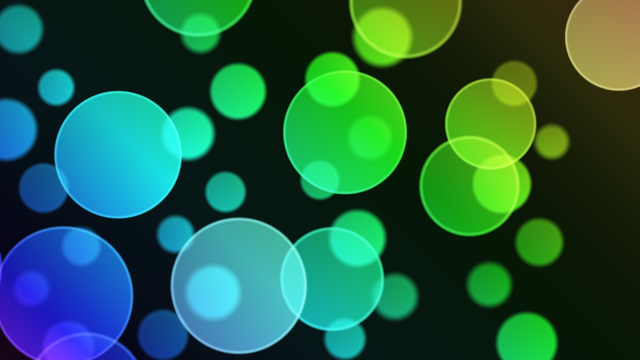
Reproduce this background procedurally as a WebGL 2 fragment shader.

```glsl
#version 300 es
precision highp float;

#define BIG_COUNT 12
#define SMALL_COUNT 27
#define BIG_RADIUS vec2(0.19, 0.135)
#define SMALL_RADIUS vec2(0.045, 0.085)
#define RIM_WIDTH 0.006
#define RIM_GLOW 0.6
#define SATURATION 0.91
#define HUE_START 0.728
#define HUE_SLOPE 0.236
#define BACK_VALUE 0.09
#define GOLDEN 0.618034

uniform vec2 u_resolution;
out vec4 fragColor;

const float PI = 3.14159265;

vec3 hueColor(float hue) {
    return clamp(abs(mod(hue * 6.0 + vec3(0.0, 4.0, 2.0), 6.0) - 3.0) - 1.0, 0.0, 1.0);
}

vec3 screenBlend(vec3 base, vec3 light) {
    return 1.0 - (1.0 - base) * (1.0 - clamp(light, 0.0, 1.0));
}

// Translucent disc with a shaded fill and a brighter rim
vec3 addDisc(vec3 base, vec2 offset, float radius, float blur, vec3 tint, float fill, float rim) {
    float soft = max(blur, 1.0 / u_resolution.y);
    float dist = length(offset) - radius;
    float inside = 1.0 - smoothstep(-soft, soft, dist);
    float ring = 1.0 - smoothstep(0.0, RIM_WIDTH * 0.5 + soft, abs(dist + RIM_WIDTH * 0.5));
    float shade = 1.0 + 0.12 * dot(offset, vec2(0.7, -0.7)) / radius;
    base = screenBlend(base, tint * fill * shade * inside);
    return screenBlend(base, mix(tint, vec3(1.0), 0.15) * rim * ring);
}

// Big discs follow the rising diagonal, swinging to both sides of it
vec2 bigCenter(float i, float along) {
    float swing = fract(0.9 + i * GOLDEN) - 0.5;
    float spread = 0.3 + 0.7 * sin(PI * along);
    vec2 center = mix(vec2(-0.05, 0.1), vec2(1.58, 0.82), along);
    return center + vec2(0.14 * cos(2.6 * i + 2.7), 1.3 * swing * spread);
}

void main() {
    vec2 p = gl_FragCoord.xy / u_resolution.y;
    float aspect = u_resolution.x / u_resolution.y;
    p.x *= 1.7778 / aspect;
    float diagonal = p.x + p.y;

    // Spectrum from violet at the lower left to orange at the upper right
    float hue = HUE_START - HUE_SLOPE * diagonal;
    vec3 spectrum = hueColor(hue);
    vec3 tint = mix(vec3(1.0), spectrum, SATURATION);
    float warmth = smoothstep(1.85, 2.35, diagonal);
    tint *= mix(1.0, 0.6, warmth);

    // Dark backdrop
    float violet = 0.1 * (1.0 - smoothstep(0.0, 0.6, diagonal));
    vec3 backTint = mix(vec3(1.0), hueColor(hue + violet), 0.75);
    vec3 color = backTint * (BACK_VALUE + 0.13 * smoothstep(1.9, 2.8, diagonal));

    // Small blurred discs
    for (int n = 0; n < SMALL_COUNT; n++) {
        float i = float(n);
        vec2 center = fract(0.5 + i * vec2(0.75488, 0.56984)) * vec2(1.7778, 1.0);
        float radius = mix(SMALL_RADIUS.x, SMALL_RADIUS.y, fract(i * 0.383 + 0.2));
        float blur = mix(0.007, 0.014, fract(i * 0.291));
        float fill = mix(0.5, 0.9, fract(i * GOLDEN + 0.4));
        color = addDisc(color, p - center, radius, blur, tint, fill, 0.06);
    }

    // Big rimmed discs, a few of them paler
    for (int n = 0; n < BIG_COUNT; n++) {
        float i = float(n);
        float along = i / float(BIG_COUNT - 1);
        float variation = fract(i * 0.414 + 0.3);
        float radius = mix(BIG_RADIUS.x, BIG_RADIUS.y, along) + 0.04 * (variation - 0.5);
        float blur = mix(0.002, 0.007, fract(i * 0.37));
        float fill = mix(0.5, 0.82, fract(i * GOLDEN + 0.1));
        float pale = 0.3 * step(0.85, variation);
        vec3 discTint = mix(tint, vec3(1.0), pale);
        color = addDisc(color, p - bigCenter(i, along), radius, blur, discTint, fill, RIM_GLOW);
    }

    fragColor = vec4(color, 1.0);
}
```
